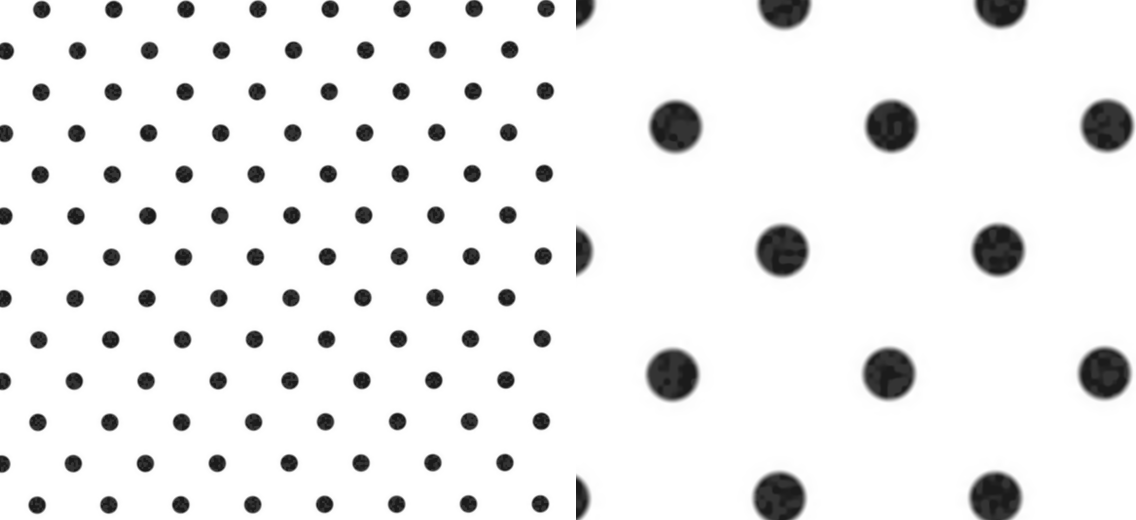
Left, the full canvas; right, a detail of the centre.
This pattern is drawn by a Shadertoy shader. Its source:

```glsl
// Staggered black polka dots on white, slightly skewed, with soft edges and mottled ink.

// Lengths are fractions of the canvas height, measured from the top left.
const vec2  FIRST_DOT   = vec2(0.0805, 0.0187);
const float DOT_PITCH   = 0.13856;   // spacing along a row
const float ROW_PITCH   = 0.07940;   // spacing between rows
const float ROW_DRIFT   = -0.00076;  // sideways slip per row
const float ROW_SHRINK  = -0.00019;  // relative change of dot pitch per row
const float ROW_TILT    = 0.0024;    // rise of a row to the right
const float DOT_RADIUS  = 0.0164;
const float EDGE_SOFT   = 0.0027;    // half width of the blurred rim
const float DOT_JITTER  = 0.0005;
const float HALO_RADIUS = 0.0300;
const float HALO_DEPTH  = 0.022;
const float GRAIN_SCALE = 230.0;     // grain cells per canvas height

const vec3 PAPER     = vec3(1.0);
const vec3 INK_DARK  = vec3(0.105);
const vec3 INK_LIGHT = vec3(0.205);

float hash(vec2 p) {
    vec3 q = fract(vec3(p.xyx) * 0.1031);
    q += dot(q, q.yzx + 33.33);
    return fract((q.x + q.y) * q.z);
}

float valueNoise(vec2 p) {
    vec2 cell = floor(p);
    vec2 f = fract(p);
    f = f * f * (3.0 - 2.0 * f);
    float top = mix(hash(cell), hash(cell + vec2(1.0, 0.0)), f.x);
    float bottom = mix(hash(cell + vec2(0.0, 1.0)), hash(cell + vec2(1.0)), f.x);
    return mix(top, bottom, f.y);
}

// Offset from the nearest dot centre; also returns the dot's lattice index.
vec2 dotOffset(vec2 p, out vec2 id) {
    float y = p.y - FIRST_DOT.y + ROW_TILT * p.x;
    float row = floor(y / ROW_PITCH + 0.5);
    float pitch = DOT_PITCH * (1.0 + ROW_SHRINK * row);
    float x = (p.x - FIRST_DOT.x - ROW_DRIFT * row) / pitch - 0.5 * mod(row, 2.0);
    float column = floor(x + 0.5);
    id = vec2(column, row);
    return vec2((x - column) * pitch, y - row * ROW_PITCH);
}

void mainImage(out vec4 fragColor, in vec2 fragCoord) {
    float pixel = 1.0 / iResolution.y;
    vec2 p = vec2(fragCoord.x, iResolution.y - fragCoord.y) * pixel;

    // Nearest dot, nudged a little from its lattice point
    vec2 id;
    vec2 offset = dotOffset(p, id);
    vec2 nudge = vec2(hash(id + 17.0), hash(id + 53.0)) - 0.5;
    float dist = length(offset - DOT_JITTER * nudge);

    // Mottled ink inside the dot
    float grain = valueNoise(p * GRAIN_SCALE);
    vec3 ink = mix(INK_DARK, INK_LIGHT, smoothstep(0.25, 0.75, grain));

    // Faint specks on the paper around the dot
    float halo = 1.0 - smoothstep(DOT_RADIUS, HALO_RADIUS, dist);
    vec3 paper = PAPER - HALO_DEPTH * halo * grain;

    // Soft rim, never sharper than a pixel
    float soft = max(EDGE_SOFT, 0.75 * pixel);
    float cover = 1.0 - smoothstep(-soft, soft, dist - DOT_RADIUS);
    fragColor = vec4(mix(paper, ink, cover), 1.0);
}
```
